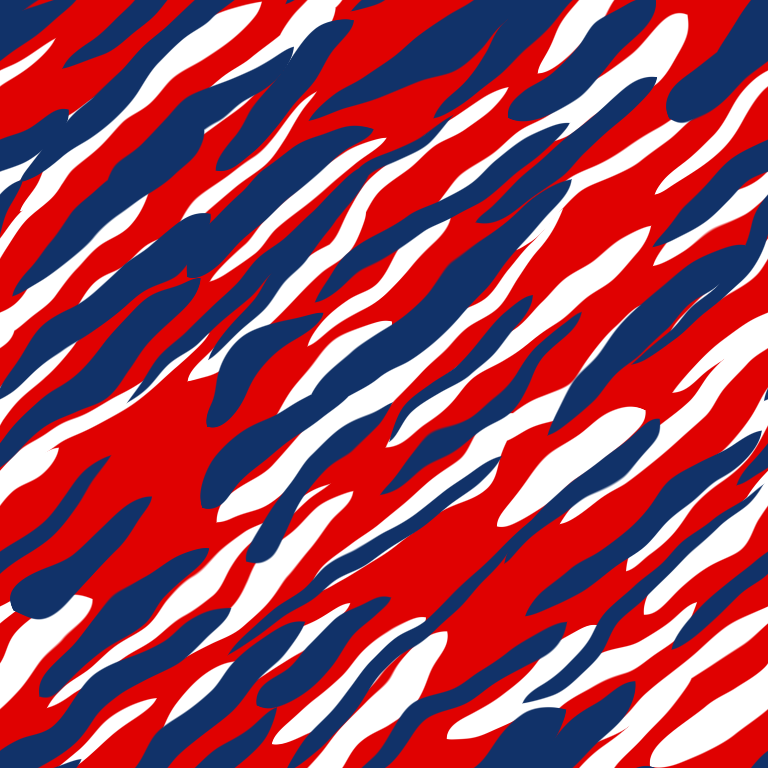
Reproduce this pattern procedurally as a Shadertoy shader.

```glsl
// Diagonal camouflage of torn, tapered blades: navy over white over red.
// Blades sit on a lattice turned by 45 degrees whose cells wrap on the canvas,
// then wrapped noise bends their outlines.

const vec3 RED   = vec3(0.88, 0.005, 0.005);
const vec3 NAVY  = vec3(0.065, 0.195, 0.41);
const vec3 WHITE = vec3(1.0);

const vec2 BLADE_CELLS = vec2(2.0, 9.0);   // cells along and across the grain
const vec2 WARP_CELLS  = vec2(8.0, 10.0);
const float DIAGONAL = 0.70711;            // diagonal units to canvas units

vec4 hash4(vec3 c) {
    vec4 p = fract(c.xyzx * vec4(0.1031, 0.1030, 0.0973, 0.1099));
    p += dot(p, p.wzxy + 33.33);
    return fract((p.xxyz + p.yzzw) * p.zywx);
}

// Maps equal cells of the turned lattice to one index, so the canvas tiles.
vec2 wrapCell(vec2 cell, vec2 cells) {
    cell += 0.5;
    cell -= floor(cell.y / cells.y) * cells;
    return floor(vec2(mod(cell.x, 2.0 * cells.x), cell.y));
}

float cornerValue(vec2 cell, vec2 cells, float seed) {
    return hash4(vec3(wrapCell(cell, cells), seed)).x;
}

// Smooth value noise from -1 to 1 on the wrapped lattice.
float wrappedNoise(vec2 diag, vec2 cells, float seed) {
    vec2 q = diag * cells;
    vec2 i = floor(q);
    vec2 f = q - i;
    f = f * f * (3.0 - 2.0 * f);
    float low  = mix(cornerValue(i, cells, seed),
                     cornerValue(i + vec2(1, 0), cells, seed), f.x);
    float high = mix(cornerValue(i + vec2(0, 1), cells, seed),
                     cornerValue(i + vec2(1, 1), cells, seed), f.x);
    return 2.0 * mix(low, high, f.y) - 1.0;
}

// Signed distance, roughly, to a bent lens with one fuller end.
float bladeDistance(vec2 p, float halfLength, float halfWidth,
                    float skew, float bend, float phase) {
    float s = clamp(p.x / halfLength, -1.5, 1.5);
    float lens = 1.0 - s * s;
    float profile = 1.3 * lens / (0.3 + abs(lens)) * (1.0 + skew * s);
    float across = p.y - bend * sin(2.5 * s + phase);
    return abs(across) - halfWidth * profile;
}

// Nearest blade of one layer; widths holds the smallest and largest half width.
float bladeLayer(vec2 diag, vec2 widths, float seed) {
    vec2 q = diag * BLADE_CELLS;
    vec2 home = floor(q);
    float warp = 0.013 * wrappedNoise(diag, WARP_CELLS, seed + 5.0)
               + 0.004 * wrappedNoise(diag, 2.0 * WARP_CELLS, seed + 6.0);
    float nearest = 1.0;
    for (int j = -2; j <= 2; j++) {
        for (int i = -1; i <= 1; i++) {
            vec2 cell = home + vec2(i, j);
            vec2 id = wrapCell(cell, BLADE_CELLS);
            vec4 place = hash4(vec3(id, seed));
            vec4 shape = hash4(vec3(id, seed + 17.0));

            // Jittered centre, then a small turn away from the diagonal
            vec2 centre = cell + 0.5 + (place.xy - 0.5) * vec2(0.9, 0.5);
            vec2 p = (q - centre) / BLADE_CELLS * DIAGONAL;
            float tilt = -0.06 + 0.2 * (place.z - 0.5);
            p = mat2(cos(tilt), -sin(tilt), sin(tilt), cos(tilt)) * p;
            p.y += warp;

            float d = bladeDistance(p, mix(0.10, 0.24, shape.x),
                                    mix(widths.x, widths.y, shape.y),
                                    0.9 * (shape.z - 0.5),
                                    0.012 * shape.w, 6.2832 * place.w);
            nearest = min(nearest, d);
        }
    }
    return nearest;
}

float coverage(float d, float softness) {
    return 1.0 - smoothstep(-softness, softness, d);
}

void mainImage(out vec4 fragColor, in vec2 fragCoord) {
    vec2 uv = fragCoord / iResolution.xy;
    vec2 diag = vec2(uv.x + uv.y, uv.y - uv.x);
    float softness = 0.9 / iResolution.y;

    // White blades lie half a row away, so they peep out between the navy ones
    vec2 halfRow = vec2(0.0, 0.5 / BLADE_CELLS.y);
    float white = bladeLayer(diag + halfRow, vec2(0.008, 0.025), 3.0);
    float navy  = bladeLayer(diag, vec2(0.008, 0.030), 41.0);

    vec3 color = mix(RED, WHITE, coverage(white, softness));
    color = mix(color, NAVY, coverage(navy, softness));
    fragColor = vec4(color, 1.0);
}
```
